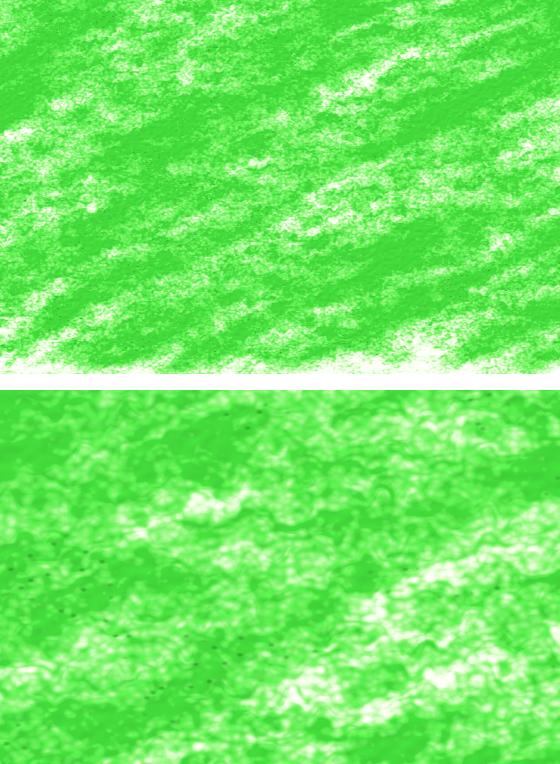
Top: the whole. Bottom: its middle third, enlarged.
Write a Shadertoy shader that draws this texture.

```glsl
#define STROKE_ANGLE 0.47
#define PATCH_AMOUNT 0.42
#define STROKE_AMOUNT 0.52
#define STREAK_AMOUNT 0.46
#define TOOTH_AMOUNT 0.40
#define GRAIN_AMOUNT 0.36
#define EDGE_HEIGHT 0.085
#define EDGE_FADE 2.2
#define RELIEF 0.025
#define COVERAGE 0.07

vec2 hash2(vec2 p) {
    vec3 q = fract(p.xyx * vec3(0.1031, 0.1030, 0.0973));
    q += dot(q, q.yzx + 33.33);
    return fract((q.xx + q.yz) * q.zy);
}

// Value noise, scaled to zero mean and unit deviation
float softNoise(vec2 p) {
    vec2 cell = floor(p), f = fract(p);
    f = f * f * (3.0 - 2.0 * f);
    float low = mix(hash2(cell).x, hash2(cell + vec2(1, 0)).x, f.x);
    float high = mix(hash2(cell + vec2(0, 1)).x, hash2(cell + vec2(1, 1)).x, f.x);
    return (mix(low, high, f.y) - 0.5) / 0.215;
}

// Cellular noise, high near the scattered pits of the paper
float pitNoise(vec2 p) {
    vec2 cell = floor(p), f = fract(p);
    float nearest = 4.0;
    for (int y = -1; y <= 1; y++)
    for (int x = -1; x <= 1; x++) {
        vec2 offset = vec2(x, y);
        vec2 d = offset + hash2(cell + offset) - f;
        nearest = min(nearest, dot(d, d));
    }
    return (0.47 - sqrt(nearest)) / 0.19;
}

vec2 rotate(vec2 p, float angle) {
    float c = cos(angle), s = sin(angle);
    return vec2(c * p.x + s * p.y, c * p.y - s * p.x);
}

// Wax colour from full cover (low) to bare paper (high)
vec3 waxColour(float bare) {
    vec3 c = vec3(0.26, 0.85, 0.23);
    c = mix(c, vec3(0.36, 0.93, 0.31), smoothstep(-0.85, 0.05, bare));
    c = mix(c, vec3(0.51, 0.96, 0.44), clamp((bare - 0.05) / 0.72, 0.0, 1.0));
    c = mix(c, vec3(0.65, 0.98, 0.57), clamp((bare - 0.77) / 0.51, 0.0, 1.0));
    c = mix(c, vec3(0.80, 0.99, 0.73), clamp((bare - 1.28) / 0.47, 0.0, 1.0));
    c = mix(c, vec3(0.94, 1.00, 0.89), clamp((bare - 1.75) / 0.58, 0.0, 1.0));
    return mix(c, vec3(1.0, 1.0, 0.98), clamp((bare - 2.33) / 0.8, 0.0, 1.0));
}

void mainImage(out vec4 fragColor, in vec2 fragCoord) {
    vec2 p = fragCoord / iResolution.y;

    // Diagonal hand strokes, slightly bent
    vec2 s = rotate(p, STROKE_ANGLE);
    s.y += 0.012 * sin(s.x * 4.3 + 1.0) + 0.005 * sin(s.x * 11.0 + s.y * 9.0);
    float patches = softNoise(s * vec2(2.6, 5.5) + 17.3);
    float strokes = 0.8 * softNoise(s * vec2(1.7, 17.0) + 41.7)
                  + 0.6 * softNoise(s * vec2(4.5, 38.0) + 73.1);

    // Paper tooth, drawn out close to the horizontal
    vec2 t = rotate(p, 0.12);
    t += 0.004 * vec2(softNoise(p * 60.0 + 5.0), softNoise(p * 75.0 + 29.0));
    float streaks = softNoise(t * vec2(17.0, 46.0) + 11.9);
    float tooth = 0.75 * softNoise(t * vec2(42.0, 95.0) + 57.0)
                + 0.66 * pitNoise(t * vec2(60.0, 110.0) + 7.0);
    float grain = 0.7 * softNoise(p * vec2(120.0, 175.0) + 91.0)
                + 0.7 * pitNoise(p * vec2(105.0, 140.0) + 23.0);

    // Pressure sets how much bare paper shows through
    float pressure = PATCH_AMOUNT * patches + STROKE_AMOUNT * strokes;
    float roughness = STREAK_AMOUNT * streaks + TOOTH_AMOUNT * tooth + GRAIN_AMOUNT * grain;
    float bare = pressure + roughness * (1.0 + 0.22 * pressure) - COVERAGE;

    // Strokes run out along the bottom, most of all to the right
    float runOut = EDGE_HEIGHT * (0.55 + 0.4 * p.x) + 0.018 * strokes;
    bare += EDGE_FADE * (1.0 - smoothstep(0.0, max(runOut, 0.01), p.y));

    // Faint relief and a few dark pits in the thick wax
    vec2 slope = vec2(0.002, -0.003);
    float relief = softNoise(p * vec2(95.0, 130.0)) - softNoise((p + slope) * vec2(95.0, 130.0));
    float wax = 1.0 - smoothstep(-0.2, 1.2, bare);
    float pits = smoothstep(1.7, 2.3, pitNoise(p * vec2(38.0, 60.0) + 3.0));
    pits *= smoothstep(0.6, 1.6, softNoise(p * 14.0 + 63.0));
    vec3 colour = waxColour(bare) * (1.0 + wax * (RELIEF * relief - 0.2 * pits));

    fragColor = vec4(clamp(colour, 0.0, 1.0), 1.0);
}
```
